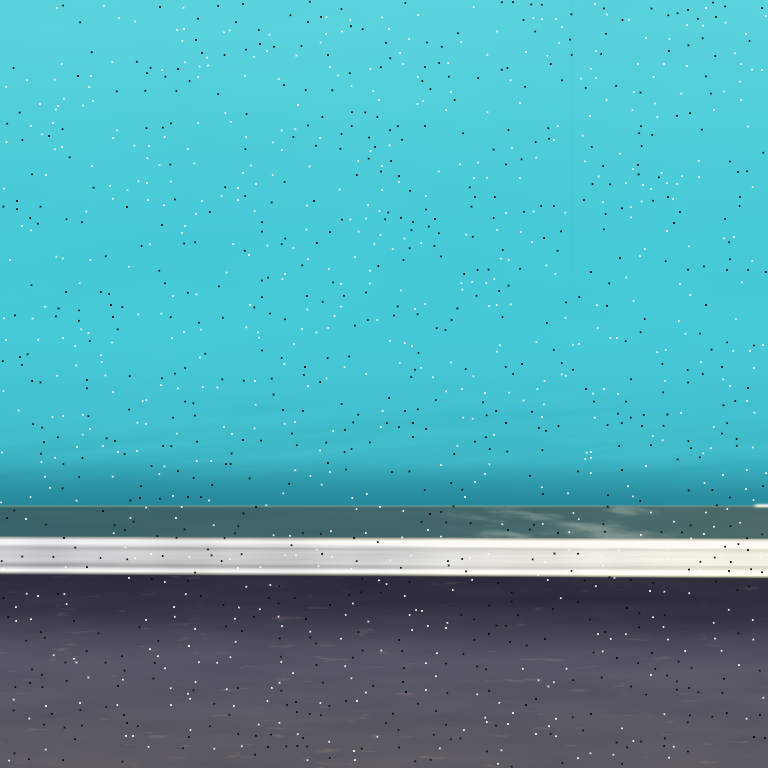
Write a Shadertoy shader that draws this background.

```glsl
// A turquoise wall above a dark glassy ledge, a polished metal rail and a slate base.
// Horizontal bands are layered by height; stretched gradient noise adds wear and
// reflections, and a jittered cell grid scatters fine black and white specks.

float hash(vec2 p) {
    vec3 q = fract(vec3(p.xyx) * vec3(0.1031, 0.1030, 0.0973));
    q += dot(q, q.yzx + 33.33);
    return fract((q.x + q.y) * q.z);
}

vec2 gradientAt(vec2 cell) {
    float angle = 6.2832 * hash(cell);
    return vec2(cos(angle), sin(angle));
}

float gradientNoise(vec2 p) {
    vec2 i = floor(p), f = fract(p);
    vec2 u = f * f * f * (f * (f * 6.0 - 15.0) + 10.0);
    vec2 e = vec2(1.0, 0.0);
    float low = mix(dot(gradientAt(i), f), dot(gradientAt(i + e), f - e), u.x);
    float high = mix(dot(gradientAt(i + e.yx), f - e.yx),
                     dot(gradientAt(i + 1.0), f - 1.0), u.x);
    return mix(low, high, u.y);
}

float fbm(vec2 p) {
    float sum = 0.0, amplitude = 0.6;
    for (int i = 0; i < 4; i++) {
        sum += amplitude * gradientNoise(p);
        p = p * 2.03 + 17.7;
        amplitude *= 0.5;
    }
    return sum;
}

// Soft horizontal line of the given half width
float line(float y, float center, float halfWidth) {
    float d = (y - center) / halfWidth;
    return exp(-d * d);
}

vec3 wallColor(vec2 uv) {
    vec3 color = mix(vec3(0.15, 0.54, 0.61), vec3(0.25, 0.73, 0.79),
                     smoothstep(0.345, 0.425, uv.y + 0.008 * uv.x));
    color = mix(color, vec3(0.275, 0.79, 0.845), smoothstep(0.39, 0.57, uv.y));
    color = mix(color, vec3(0.35, 0.825, 0.86), smoothstep(0.65, 1.03, uv.y));
    color += 0.012 * fbm(uv * vec2(3.0, 9.0));
    // Faint slanted creases near the foot of the wall
    float crease = fbm(vec2(uv.x * 4.0, (uv.y - 0.07 * uv.x) * 45.0));
    color += 0.045 * crease * smoothstep(0.35, 0.40, uv.y) * (1.0 - smoothstep(0.42, 0.52, uv.y));
    return color - 0.012 * line(uv.x, 0.745, 0.003) * smoothstep(0.55, 0.75, uv.y);
}

vec3 ledgeColor(vec2 uv) {
    vec3 color = mix(vec3(0.22, 0.39, 0.41), vec3(0.30, 0.41, 0.41), uv.x);
    float cloud = smoothstep(-0.12, 0.3, fbm(vec2(uv.x * 10.0 + uv.y * 12.0, uv.y * 42.0)));
    float patchMask = smoothstep(0.55, 0.65, uv.x) * (1.0 - smoothstep(0.80, 0.91, uv.x));
    color += vec3(0.20, 0.17, 0.15) * cloud * patchMask;
    return color + 0.025 * fbm(uv * vec2(5.0, 70.0));
}

// Brushed metal; h runs from 0 at the lower edge to 1 at the upper edge
vec3 railColor(float x, float h) {
    float brightness = 0.81 + 0.12 * smoothstep(0.3, 0.75, x);
    brightness += 0.10 * fbm(vec2(x * 3.0, h * 9.0)) + 0.06 * gradientNoise(vec2(x * 16.0, 3.5));
    vec3 color = brightness * mix(vec3(0.98, 0.98, 1.0), vec3(1.0, 0.995, 0.94), x);
    color += 0.16 * line(h, 0.86, 0.10) + 0.18 * line(h, 0.10, 0.07);
    color -= 0.15 * line(h, 0.24, 0.06) * (1.0 - 0.6 * x);
    color -= 0.09 * line(h, 0.70, 0.05);
    color -= vec3(0.36, 0.35, 0.40) * (line(h, 0.0, 0.06) + 0.7 * line(h, 1.0, 0.06));
    return min(color, vec3(0.99, 0.99, 0.96));
}

vec3 baseColor(vec2 uv) {
    vec3 color = mix(vec3(0.18, 0.18, 0.24), vec3(0.335, 0.335, 0.39),
                     1.0 - smoothstep(0.14, 0.235, uv.y + 0.015 * uv.x));
    color = mix(vec3(0.36, 0.35, 0.385), color, smoothstep(0.0, 0.14, uv.y));
    color += vec3(0.05, 0.045, 0.04) * fbm(uv * vec2(5.0, 38.0));
    float scuff = smoothstep(0.22, 0.42, fbm(uv * vec2(18.0, 110.0) + 8.0));
    return color + vec3(0.07, 0.05, 0.04) * scuff;
}

// Adds at most one tiny square speck per cell
vec3 addSpecks(vec3 color, vec2 uv, float pixel) {
    vec2 grid = uv * 64.0, cell = floor(grid);
    vec2 center = 0.1 + 0.8 * vec2(hash(cell + 11.3), hash(cell + 47.9));
    vec2 offset = abs(fract(grid) - center) / 64.0;
    float d = max(offset.x, offset.y) - 0.0011;
    float mask = 1.0 - smoothstep(-0.5 * pixel, 0.5 * pixel, d);
    float tone = step(0.5, hash(cell + 83.1));
    return mix(color, vec3(0.03 + 0.95 * tone), mask * step(hash(cell + 5.7), 0.34));
}

void mainImage(out vec4 fragColor, in vec2 fragCoord) {
    vec2 uv = fragCoord / iResolution.xy;
    float pixel = 1.0 / iResolution.y;
    float railTop = 0.3015 - 0.003 * uv.x;
    float railBottom = 0.2525 - 0.005 * uv.x;
    float ledgeTop = 0.341;

    // Stack the bands from bottom to top
    vec3 color = baseColor(uv);
    vec3 rail = railColor(uv.x, (uv.y - railBottom) / (railTop - railBottom));
    color = mix(color, rail, smoothstep(-pixel, pixel, uv.y - railBottom));
    color = mix(color, ledgeColor(uv), smoothstep(-pixel, pixel, uv.y - railTop));
    color = mix(color, wallColor(uv), smoothstep(-pixel, pixel, uv.y - ledgeTop));

    // Lit ledge edge and a bright sliver at the right
    color = mix(color, vec3(0.46, 0.62, 0.59), 0.65 * line(uv.y, ledgeTop, 0.0014));
    float sliver = smoothstep(0.978, 0.988, uv.x) * line(uv.y, 0.3415, 0.0024);
    color = mix(color, vec3(0.93, 0.95, 0.88), sliver);

    fragColor = vec4(clamp(addSpecks(color, uv, pixel), 0.0, 1.0), 1.0);
}
```
